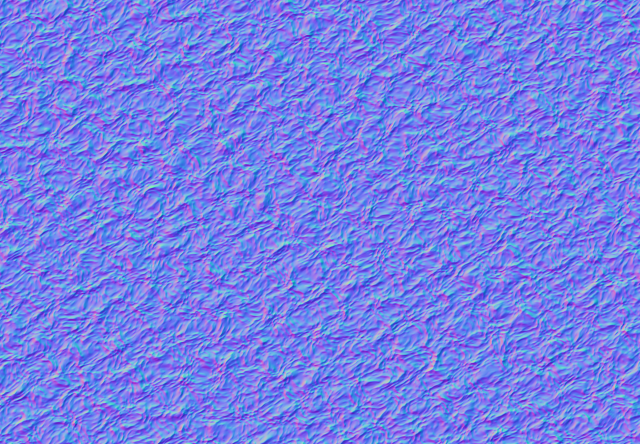
A WebGL 1 fragment shader for this texture map:

```glsl
precision highp float;
uniform vec2 u_resolution;

// Random unit vector for a lattice point
vec2 randomDirection(vec2 cell) {
  vec3 h = fract(cell.xyx * vec3(0.1031, 0.1030, 0.0973));
  h += dot(h, h.yzx + 33.33);
  float angle = 6.2832 * fract((h.x + h.y) * h.z);
  return vec2(cos(angle), sin(angle));
}

float gradientNoise(vec2 p) {
  vec2 i = floor(p);
  vec2 f = p - i;
  vec2 u = f * f * f * (f * (f * 6.0 - 15.0) + 10.0);
  float a = dot(randomDirection(i), f);
  float b = dot(randomDirection(i + vec2(1.0, 0.0)), f - vec2(1.0, 0.0));
  float c = dot(randomDirection(i + vec2(0.0, 1.0)), f - vec2(0.0, 1.0));
  float d = dot(randomDirection(i + 1.0), f - 1.0);
  return mix(mix(a, b, u.x), mix(c, d, u.x), u.y);
}

// Wrinkled relief: octaves stretched along a rising diagonal
float relief(vec2 p) {
  vec2 along = vec2(cos(0.55), sin(0.55));
  vec2 q = vec2(dot(p, along), dot(p, vec2(-along.y, along.x))) * vec2(22.0, 31.0) + 60.0;
  q += 0.4 * vec2(gradientNoise(q * 0.8 + 9.0), gradientNoise(q * 0.8 + 31.0));
  float height = 0.0;
  float amplitude = 1.0;
  for (int octave = 0; octave < 3; octave++) {
    float n = gradientNoise(q);
    // Crease makes one flank of each fold steeper
    height += amplitude * (n - 0.5 * sqrt(n * n + 0.002));
    amplitude *= 0.64;
    q = q * 2.1 + vec2(13.7, 7.3);
  }
  return height;
}

vec3 surfaceNormal(vec2 p) {
  float e = 0.0014;
  float h = relief(p);
  vec2 slope = vec2(relief(p + vec2(e, 0.0)) - h, relief(p + vec2(0.0, e)) - h) / e;
  // Green points down the canvas
  return normalize(vec3(slope * vec2(-0.0078, 0.0068), 1.0));
}

void main() {
  // Average four samples per pixel for smooth edges
  vec3 normal = vec3(0.0);
  for (int y = 0; y < 2; y++) {
    for (int x = 0; x < 2; x++) {
      vec2 offset = vec2(float(x), float(y)) * 0.5 - 0.25;
      normal += 0.25 * surfaceNormal((gl_FragCoord.xy + offset) / u_resolution.y);
    }
  }
  vec3 color = normal * 0.5 + vec3(0.46, 0.5, 0.45);
  gl_FragColor = vec4(clamp(color, 0.0, 1.0), 1.0);
}
```
